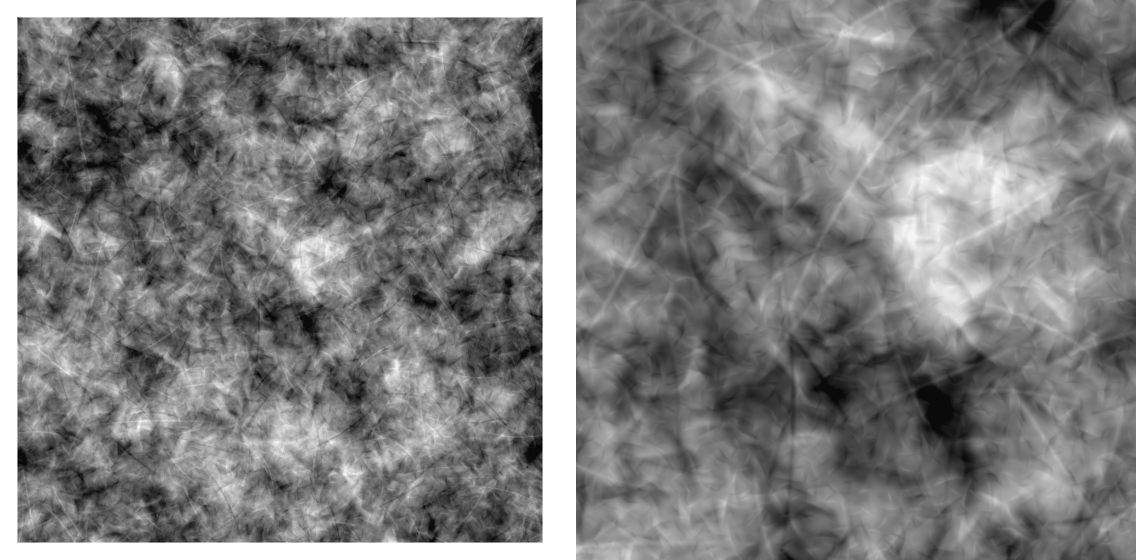
Left: the whole. Right: its middle third, enlarged.
Give the GLSL for this texture, as a WebGL 1 fragment shader.

```glsl
precision highp float;
// A white-framed square of mottled grey, like crumpled, layered fibre.
// Each octave sums gradient noise and curved flakes with one crisp edge;
// thin, faint fibres in random directions lie on top.

uniform vec2 u_resolution;

const float FRAME = 0.0312;          // white margin width
const float MEAN_GREY = 0.447;
const float CONTRAST = 0.37;         // weight of the strongest octave
const float BASE_FREQUENCY = 2.5;    // cells across the canvas, first octave
const float PEAK_OCTAVE = 2.4;       // octave with the most contrast
const float OCTAVE_SPREAD = 9.2;     // how slowly other octaves fade
const float FLAKE_ASPECT = 2.0;
const float FLAKE_EDGE = 0.12;       // softness of the crisp side
const float BEND = 0.6;
const float FIBRE_FREQUENCY = 6.0;
const float FIBRE_WIDTH = 0.0016;
const float FIBRE_STRENGTH = 0.11;
const float SIDE_SHADE = 0.07;       // darkening at left and right edges
const float SIDE_WIDTH = 0.045;
const float TAU = 6.2831853;

vec3 hash3(vec2 cell) {
  vec3 h = fract(cell.xyx * vec3(0.1031, 0.1030, 0.0973));
  h += dot(h, h.yxz + 33.33);
  return fract((h.xxy + h.yzz) * h.zyx);
}

vec2 rotate(vec2 p, float angle) {
  float c = cos(angle), s = sin(angle);
  return vec2(c * p.x + s * p.y, c * p.y - s * p.x);
}

float cornerSlope(vec2 cell, vec2 corner, vec2 f) {
  float angle = TAU * hash3(cell + corner).x;
  return dot(vec2(cos(angle), sin(angle)), f - corner);
}

float gradientNoise(vec2 p) {
  vec2 cell = floor(p), f = p - cell;
  vec2 w = f * f * (3.0 - 2.0 * f);
  float low = mix(cornerSlope(cell, vec2(0.0), f),
                  cornerSlope(cell, vec2(1.0, 0.0), f), w.x);
  float high = mix(cornerSlope(cell, vec2(0.0, 1.0), f),
                   cornerSlope(cell, vec2(1.0), f), w.x);
  return mix(low, high, w.y);
}

// Position along and across a bent stroke scattered in a cell; z is its tone.
vec3 strokeFrame(vec2 p, vec2 cell) {
  vec3 place = hash3(cell + 71.0);
  vec3 look = hash3(cell + 157.0);
  vec2 q = rotate(p - cell - place.xy, TAU * place.z);
  q.y += BEND * (look.x - 0.5) * q.x * q.x;
  return vec3(q, 2.0 * look.y - 1.0);
}

float flakes(vec2 p) {
  float sum = 0.0;
  for (int y = -1; y <= 1; y++) {
    for (int x = -1; x <= 1; x++) {
      vec3 s = strokeFrame(p, floor(p) + vec2(float(x), float(y)));
      vec2 q = s.xy * vec2(1.0, FLAKE_ASPECT);
      float body = max(0.0, 1.0 - dot(q, q));
      sum += s.z * body * body * smoothstep(-0.5 * FLAKE_EDGE, FLAKE_EDGE, s.y);
    }
  }
  return sum;
}

float fibres(vec2 p, float width) {
  float sum = 0.0;
  for (int y = -1; y <= 1; y++) {
    for (int x = -1; x <= 1; x++) {
      vec3 s = strokeFrame(p, floor(p) + vec2(float(x), float(y)));
      float along = max(0.0, 1.0 - s.x * s.x);
      float across = s.y / width;
      sum += s.z * along * along * exp(-across * across);
    }
  }
  return sum;
}

float mottledGrey(vec2 uv) {
  float grey = MEAN_GREY;
  float frequency = BASE_FREQUENCY;
  for (int i = 0; i < 7; i++) {
    float octave = float(i);
    float offPeak = octave - PEAK_OCTAVE;
    float weight = CONTRAST * exp(-offPeak * offPeak / OCTAVE_SPREAD);
    vec2 p = rotate(uv, 0.4 + 1.3 * octave) * frequency + 19.7 * octave + 300.0;
    grey += 0.7 * weight * (gradientNoise(p) + flakes(p + 43.3));
    frequency *= 2.0;
  }
  for (int i = 0; i < 4; i++) {
    float layer = float(i);
    float scale = FIBRE_FREQUENCY * (1.0 + 0.6 * layer);
    vec2 p = rotate(uv, 0.9 * layer) * scale + 37.1 * layer + 500.0;
    grey += FIBRE_STRENGTH * fibres(p, FIBRE_WIDTH * scale);
  }
  float side = min(uv.x, 1.0 - uv.x) - FRAME;
  return grey - SIDE_SHADE * (1.0 - smoothstep(0.0, SIDE_WIDTH, side));
}

void main() {
  vec2 uv = gl_FragCoord.xy / u_resolution;
  float pixel = 1.0 / min(u_resolution.x, u_resolution.y);
  vec2 border = min(uv, 1.0 - uv) - FRAME;
  float inside = smoothstep(-0.5 * pixel, 0.5 * pixel, min(border.x, border.y));
  float grey = clamp(mottledGrey(uv), 0.04, 0.96);
  gl_FragColor = vec4(vec3(mix(1.0, grey, inside)), 1.0);
}
```
